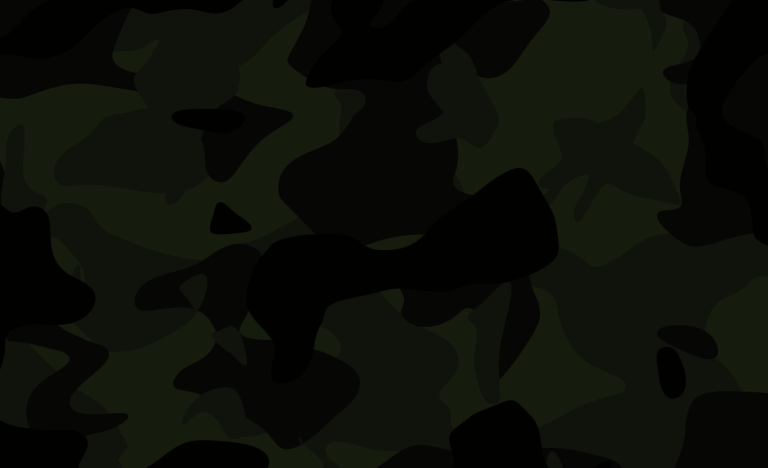
This pattern is drawn by a WebGL 2 fragment shader. Its source:

```glsl
#version 300 es
precision highp float;
// Dark woodland camouflage: stacked, smooth-edged blobs in four near-black greens.

uniform vec2 u_resolution;
out vec4 fragColor;

const vec3 MOSS  = vec3(0.082, 0.104, 0.051);
const vec3 OLIVE = vec3(0.062, 0.074, 0.045);
const vec3 SOOT  = vec3(0.024, 0.024, 0.020);
const vec3 BLACK = vec3(0.002, 0.002, 0.001);

const float TAU = 6.28319;
const uint HASH_MUL = 1664525u;
const uint HASH_ADD = 1013904223u;

// Random unit vector for a lattice corner
vec2 cornerGradient(vec2 corner) {
    uvec2 h = uvec2(ivec2(corner)) * HASH_MUL + HASH_ADD;
    h.x += h.y * HASH_MUL;
    h.y += h.x * HASH_MUL;
    h ^= h >> 16u;
    h.x += h.y * HASH_MUL;
    float angle = TAU * float(h.x >> 8u) / float(1 << 24);
    return vec2(cos(angle), sin(angle));
}

float cornerValue(vec2 cell, vec2 local, vec2 corner) {
    return dot(cornerGradient(cell + corner), local - corner);
}

float gradientNoise(vec2 p) {
    vec2 cell = floor(p);
    vec2 f = p - cell;
    vec2 w = f * f * f * (f * (f * 6.0 - 15.0) + 10.0);
    float low  = mix(cornerValue(cell, f, vec2(0, 0)), cornerValue(cell, f, vec2(1, 0)), w.x);
    float high = mix(cornerValue(cell, f, vec2(0, 1)), cornerValue(cell, f, vec2(1, 1)), w.x);
    return mix(low, high, w.y);
}

vec2 rotate(vec2 p, float angle) {
    float c = cos(angle), s = sin(angle);
    return vec2(c * p.x - s * p.y, s * p.x + c * p.y);
}

// Warped noise whose level sets are rounded, lobed patches
float blobField(vec2 p, vec2 frequency, float tilt, float seed) {
    vec2 q = rotate(p, tilt) * frequency + seed * vec2(17.37, 29.71);
    vec2 bend = vec2(gradientNoise(q * 1.2 + 41.3), gradientNoise(q * 1.2 + 83.6));
    q += 0.65 * bend;
    return gradientNoise(q) + 0.25 * gradientNoise(q * 1.9 + 11.4);
}

// Antialiased coverage of the area where the field exceeds a level
float coverage(float field, float level) {
    return clamp(0.5 + (field - level) / max(fwidth(field), 1e-5), 0.0, 1.0);
}

vec3 paint(vec3 under, vec3 ink, float field, float level) {
    return mix(under, ink, coverage(field, level));
}

void main() {
    vec2 p = gl_FragCoord.xy / u_resolution.y;

    // Broad patches, then small upright ones, then the darkest on top
    vec3 color = MOSS;
    color = paint(color, OLIVE, blobField(p, vec2(2.9, 4.0), 0.12, 1.0), 0.011);
    color = paint(color, SOOT, blobField(p, vec2(2.8, 4.1), -0.15, 2.0), 0.073);
    color = paint(color, OLIVE, blobField(p, vec2(5.6, 3.8), 0.20, 3.0), 0.280);
    color = paint(color, BLACK, blobField(p, vec2(2.9, 4.0), -0.30, 4.0), 0.165);

    fragColor = vec4(color, 1.0);
}
```
